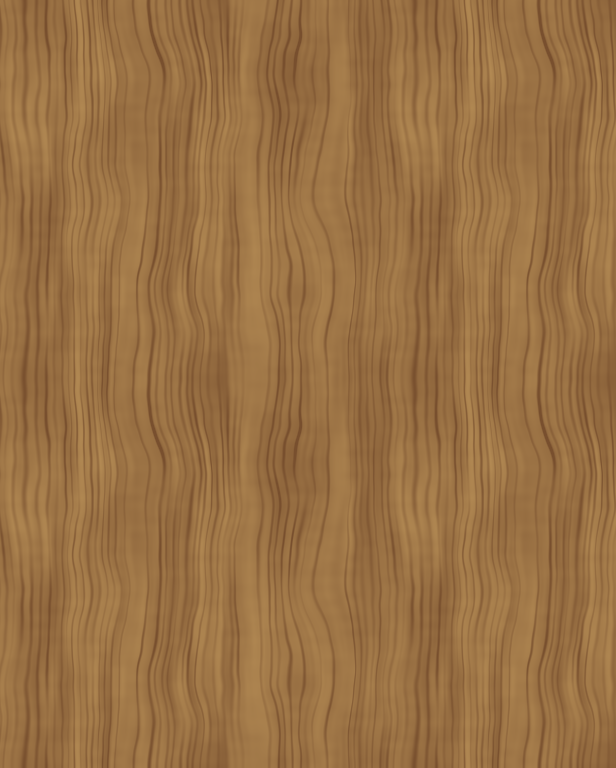
Write a Shadertoy shader that draws this texture.

```glsl
// Straight-cut brown wood: thin broken growth lines run upward among streaks,
// bending gently and spreading apart in three pale bands. A square tile
// repeats; wrapped value noise makes the bends, streaks, fibres and marks.

float hash(vec2 p) {
    vec3 q = fract(vec3(p.xyx) * 0.1031);
    q += dot(q, q.yzx + 33.33);
    return fract((q.x + q.y) * q.z);
}

// Value noise with the given number of cells per tile, centred on zero
float noise(vec2 uv, vec2 cells) {
    vec2 p = uv * cells;
    vec2 i = floor(p);
    vec2 f = p - i;
    f = f * f * (3.0 - 2.0 * f);
    vec2 a = mod(i, cells);
    vec2 b = mod(i + 1.0, cells);
    // Shift by the cell count so that layers differ
    vec2 seed = cells * 3.0 + 7.0;
    float low = mix(hash(a + seed), hash(vec2(b.x, a.y) + seed), f.x);
    float high = mix(hash(vec2(a.x, b.y) + seed), hash(b + seed), f.x);
    return mix(low, high, f.y) - 0.5;
}

// Ring count across the tile (x) and its local density (y)
vec2 growthRings(float x) {
    // Centre and half width of each slow-growth band
    vec2 bands[3] = vec2[3](vec2(0.35, 0.055), vec2(0.66, 0.04), vec2(0.85, 0.055));
    vec2 rings = vec2(54.0 * x, 54.0);
    for (int i = 0; i < 3; i++) {
        float w = bands[i].y;
        float t = clamp((x - bands[i].x + w) / (2.0 * w), 0.0, 1.0);
        rings.x -= 60.0 * w * t * t * (3.0 - 2.0 * t);
        rings.y -= 180.0 * t * (1.0 - t);
    }
    return rings;
}

void mainImage(out vec4 fragColor, in vec2 fragCoord) {
    vec2 uv = fragCoord / iResolution.y / 0.508;

    // Bend the grain sideways, in broad sweeps and small wiggles
    vec2 grain = uv;
    grain.x += 0.055 * noise(uv, vec2(6.0, 4.0));
    grain.x += 0.020 * noise(uv, vec2(10.0, 9.0));
    grain.x += 0.004 * noise(uv, vec2(30.0, 24.0));

    // One dark line per ring, with its own place, width and depth
    vec2 rings = growthRings(fract(grain.x));
    float id = floor(rings.x);
    float centre = 0.5 + 0.3 * (hash(vec2(id, 3.0)) - 0.5);
    float dist = abs(rings.x - id - centre) / rings.y;
    float width = mix(0.004, 0.008, hash(vec2(id, 11.0)));
    float line = 1.0 - smoothstep(0.0, width, dist);
    float depth = mix(0.15, 0.5, hash(vec2(id, 19.0)));
    depth *= 1.0 + 1.5 * noise(grain, vec2(40.0, 7.0));

    // Pale bands, long stains, streaks, fibres and cross marks
    float pale = 1.0 - rings.y / 54.0;
    float tone = 0.66 + 0.16 * pale - line * depth;
    float streaks = 0.26 * noise(grain, vec2(22.0, 3.0));
    streaks += 0.38 * noise(grain, vec2(50.0, 5.0));
    streaks += 0.20 * noise(grain, vec2(96.0, 9.0));
    tone += streaks * (1.0 - 0.6 * pale);
    tone += 0.30 * noise(grain, vec2(9.0, 3.0));
    tone += 0.08 * noise(uv, vec2(20.0, 52.0));

    vec3 darkWood = vec3(0.47, 0.31, 0.18);
    vec3 paleWood = vec3(0.69, 0.53, 0.32);
    fragColor = vec4(mix(darkWood, paleWood, clamp(tone, 0.0, 1.1)), 1.0);
}
```
